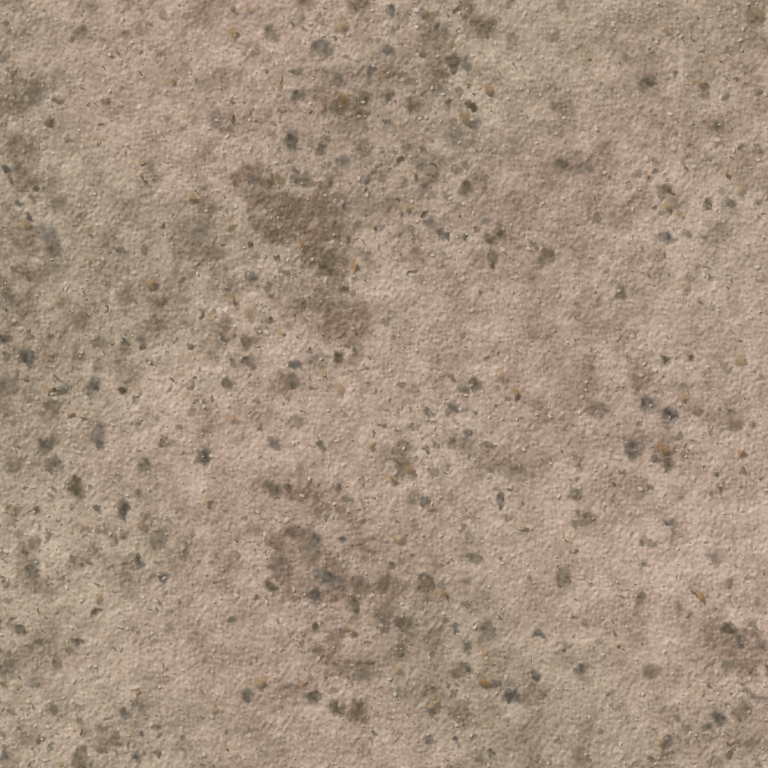
This texture is drawn by a Shadertoy shader. Its source:

```glsl
// Dry sandy ground from above, with scattered shrubs, ochre tufts and pebbles.

const vec2 TO_LIGHT = vec2(-0.6, 0.8);

const vec3 SAND_PINK = vec3(0.692, 0.604, 0.537);
const vec3 SAND_GREY = vec3(0.668, 0.600, 0.522);
const vec3 SHRUB_SLATE = vec3(0.35, 0.33, 0.305);
const vec3 SHRUB_OLIVE = vec3(0.40, 0.35, 0.265);
const vec3 SHADOW = vec3(0.33, 0.28, 0.23);
const vec3 OCHRE = vec3(0.62, 0.46, 0.28);
const vec3 STRAW = vec3(0.69, 0.59, 0.43);
const vec3 PEBBLE = vec3(0.84, 0.79, 0.73);

vec3 hash3(vec2 cell, float seed) {
    uvec3 v = uvec3(ivec3(floor(vec3(cell, seed))) + 4096);
    v = v * 1664525u + 1013904223u;
    v.x += v.y * v.z; v.y += v.z * v.x; v.z += v.x * v.y;
    v ^= v >> 16u;
    v.x += v.y * v.z; v.y += v.z * v.x; v.z += v.x * v.y;
    return vec3(v >> 8u) / 16777216.0;
}

float noise(vec2 p, float seed) {
    vec2 cell = floor(p);
    vec2 f = fract(p);
    f = f * f * (3.0 - 2.0 * f);
    float low = mix(hash3(cell, seed).x, hash3(cell + vec2(1, 0), seed).x, f.x);
    float high = mix(hash3(cell + vec2(0, 1), seed).x, hash3(cell + vec2(1, 1), seed).x, f.x);
    return mix(low, high, f.y);
}

float fbm(vec2 p, float seed) {
    float sum = 0.0;
    float weight = 0.53;
    for (int i = 0; i < 4; i++) {
        sum += weight * noise(p, seed + float(i));
        p = mat2(1.6, 1.2, -1.2, 1.6) * p;
        weight *= 0.5;
    }
    return sum;
}

// Where growth gathers, from 0 (bare) to 1 (dense)
float growth(vec2 uv) {
    return smoothstep(0.36, 0.68, fbm(uv * 7.0, 20.0));
}

float soilHeight(vec2 uv) {
    return 0.5 * noise(uv * 135.0, 1.0) + 0.6 * noise(mat2(0.8, 0.6, -0.6, 0.8) * uv * 260.0, 2.0);
}

// Scattered oval spots, one per cell at most: x = coverage, y = random tint.
vec2 scatter(vec2 uv, float cells, float share, float clustering,
             vec2 radii, float softness, float seed) {
    vec2 p = uv * cells;
    vec2 spot = vec2(0.0);
    for (int y = -1; y <= 1; y++)
    for (int x = -1; x <= 1; x++) {
        vec2 cell = floor(p) + vec2(x, y);
        vec3 place = hash3(cell, seed);
        vec3 look = hash3(cell, seed + 50.0);
        if (place.z > share * mix(1.0, growth(cell / cells), clustering)) continue;

        vec2 d = p - cell - 0.15 - 0.7 * place.xy;
        float angle = 6.2832 * look.z;
        d = mat2(cos(angle), sin(angle), -sin(angle), cos(angle)) * d;
        d.y *= 1.0 + 0.5 * look.y;
        float radius = mix(radii.x, radii.y, look.x * look.x);
        float edge = max(softness * radius, 0.8 * cells / iResolution.y);
        float cover = 1.0 - smoothstep(radius - edge, radius + edge, length(d));
        cover *= mix(0.35, 1.0, look.y);
        if (cover > spot.x) spot = vec2(cover, look.z);
    }
    return spot;
}

vec3 sand(vec2 uv) {
    vec3 color = mix(SAND_GREY, SAND_PINK, smoothstep(0.3, 0.7, fbm(uv * 3.0, 5.0)));
    float relief = soilHeight(uv) - soilHeight(uv + TO_LIGHT * 0.003);
    float shade = 0.19 * relief;
    shade += 0.13 * (fbm(uv * 4.0, 8.0) - 0.5);
    shade += 0.19 * (fbm(uv * 42.0, 12.0) - 0.5);
    shade += 0.08 * (noise(uv * 330.0, 16.0) - 0.5);
    // Faint dark stains under and around the growth
    float stain = smoothstep(0.48, 0.75, fbm(uv * 30.0, 60.0));
    shade -= 0.13 * stain * mix(0.35, 1.0, growth(uv));
    return color + shade * vec3(1.0, 0.97, 0.94);
}

vec3 addShrubs(vec3 color, vec2 uv, vec2 spot, float opacity) {
    float foliage = mix(0.45, 1.3, fbm(uv * 130.0, 30.0));
    vec3 leaf = mix(SHRUB_SLATE, SHRUB_OLIVE, spot.y);
    leaf += 0.17 * (noise(uv * 210.0, 35.0) - 0.5);
    return mix(color, leaf, clamp(spot.x * opacity * foliage, 0.0, 1.0));
}

void mainImage(out vec4 fragColor, in vec2 fragCoord) {
    vec2 uv = fragCoord / iResolution.y;
    vec2 wobble = vec2(fbm(uv * 100.0, 40.0), fbm(uv * 100.0, 45.0)) - 0.5;
    vec2 ragged = uv + 0.014 * wobble;
    vec3 color = sand(uv);

    // Dark growth, from small specks to full shrubs
    color = addShrubs(color, uv, scatter(ragged, 150.0, 0.22, 0.4, vec2(0.15, 0.42), 0.6, 100.0), 0.65);
    color = addShrubs(color, uv, scatter(ragged, 70.0, 0.36, 0.65, vec2(0.15, 0.46), 0.6, 200.0), 0.75);
    color = addShrubs(color, uv, scatter(ragged, 35.0, 0.60, 0.85, vec2(0.17, 0.52), 0.5, 300.0), 1.0);

    // Dry tufts with a shadow on the side away from the light
    vec2 tuftRadii = vec2(0.1, 0.28);
    vec2 tuftShade = scatter(ragged + TO_LIGHT * 0.006, 42.0, 0.15, 0.5, tuftRadii, 0.6, 400.0);
    vec2 tuft = scatter(ragged, 42.0, 0.15, 0.5, tuftRadii, 0.7, 400.0);
    color = mix(color, SHADOW, 0.8 * tuftShade.x);
    color = mix(color, mix(OCHRE, STRAW, tuft.y), 0.65 * tuft.x);

    // Pale pebbles
    vec2 chipped = uv + 0.004 * wobble;
    vec2 pebbleRadii = vec2(0.1, 0.34);
    float pebbleShade = scatter(chipped + TO_LIGHT * 0.003, 100.0, 0.15, 0.0, pebbleRadii, 0.45, 500.0).x;
    float pebble = scatter(chipped, 100.0, 0.15, 0.0, pebbleRadii, 0.45, 500.0).x;
    color = mix(color, SHADOW, 0.45 * pebbleShade);
    color = mix(color, PEBBLE, 0.75 * pebble);

    fragColor = vec4(color, 1.0);
}
```
